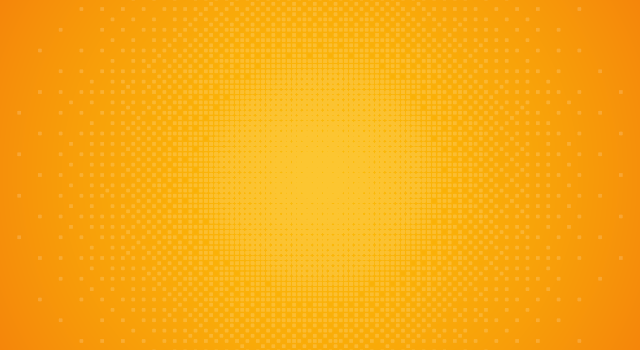
Reproduce this background procedurally as a Shadertoy shader.

```glsl
// A warm orange radial gradient under a halftone glow of pale squares.
// An ordered (Bayer) threshold thins the squares outwards; near the centre
// they merge, leaving small dark stars at the corners of the cells.

#define PITCH 0.01482        // cell size, in canvas heights
#define GLOW_OUTER 0.90      // radius where the last squares vanish
#define GLOW_INNER 0.32      // radius where every cell is filled
#define SQUARE_HALF 0.36     // half width of a lone square, in cells
#define GLOW_ALPHA 0.18      // strength of the pale overlay
#define CENTRE_COLOR vec3(0.985, 0.735, 0.030)
#define CORNER_COLOR vec3(0.960, 0.525, 0.040)
#define GLOW_COLOR vec3(1.0, 0.97, 0.93)

// Ordered thresholds in [0, 1), built by recursion on a 2 x 2 pattern
float bayer2(vec2 cell) {
    cell = mod(cell, 2.0);
    return fract(cell.x * 0.5 + cell.y * 0.75);
}

float bayer8(vec2 cell) {
    return bayer2(cell)
         + bayer2(floor(cell / 2.0)) / 4.0
         + bayer2(floor(cell / 4.0)) / 16.0;
}

// Smooth coverage of a signed distance over one pixel
float coverage(float dist, float pixel) {
    return clamp(0.5 - dist / pixel, 0.0, 1.0);
}

// Pale square of one cell, switched on by its threshold
float squareMask(vec2 grid, float radius, float pixel) {
    vec2 id = floor(grid + 0.5);
    vec2 local = abs(grid - id);
    float cellRadius = length(id) * PITCH;
    float ramp = clamp((GLOW_OUTER - cellRadius) / (GLOW_OUTER - GLOW_INNER), 0.0, 1.0);
    float threshold = floor(bayer8(id - vec2(6.0, 4.0)) * 32.0) / 32.0;
    float lit = step(threshold + 0.0001, ramp * ramp);
    float merge = 1.0 - smoothstep(0.20, 0.36, radius);
    float halfSize = mix(SQUARE_HALF, 0.64, merge);
    return lit * coverage(max(local.x, local.y) - halfSize, pixel);
}

// Dark four-pointed star at a cell corner, shrinking towards the centre
float starMask(vec2 grid, float radius, float pixel) {
    vec2 id = floor(grid);
    vec2 local = pow(abs(grid - id - 0.5), vec2(0.7));
    float reach = 0.14 + 0.45 * radius / GLOW_INNER - 0.30 * bayer8(id);
    float dist = pow(local.x + local.y, 1.0 / 0.7) - min(reach, 0.45);
    return coverage(dist, pixel * 1.2) * smoothstep(0.0, 0.10, reach);
}

void mainImage(out vec4 fragColor, in vec2 fragCoord) {
    vec2 pos = (fragCoord - 0.5 * iResolution.xy) / iResolution.y;
    float radius = length(pos);
    vec2 grid = pos / PITCH;
    float pixel = 1.0 / (iResolution.y * PITCH);

    // Background gradient
    float fade = clamp(pow(radius / 1.04, 1.6), 0.0, 1.0);
    vec3 color = mix(CENTRE_COLOR, CORNER_COLOR, fade);

    // Halftone glow
    float glow = squareMask(grid, radius, pixel);
    glow *= 1.0 - starMask(grid, radius, pixel);
    color = mix(color, GLOW_COLOR, glow * GLOW_ALPHA);

    fragColor = vec4(color, 1.0);
}
```
